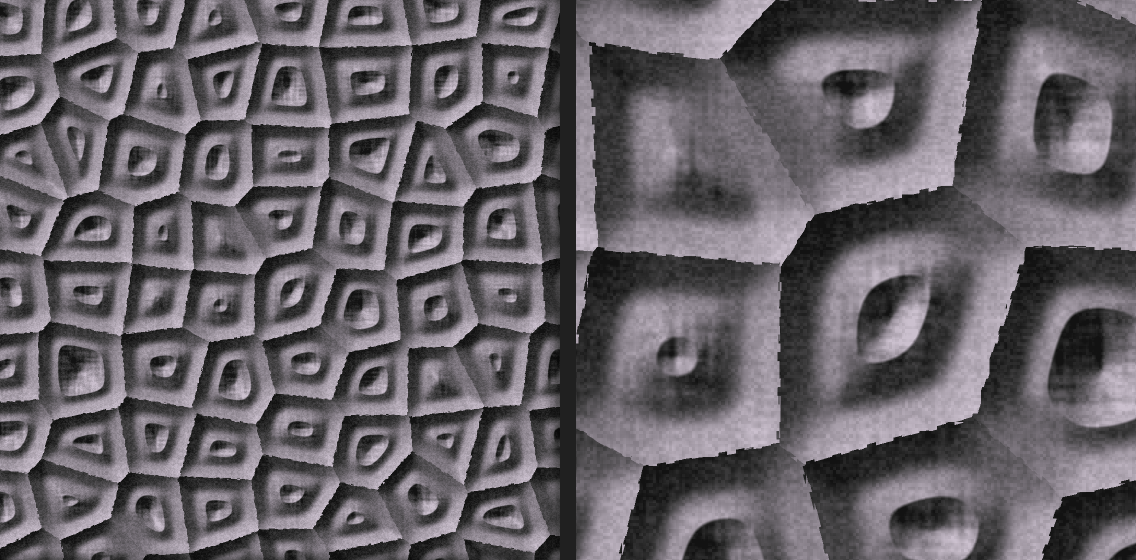
Left, the full canvas; right, a detail of the centre.
Write a WebGL 2 fragment shader that draws this texture.

```glsl
#version 300 es
precision highp float;

uniform vec2 u_resolution;
out vec4 fragColor;

float hash(vec2 p) {
  return fract(sin(dot(p, vec2(127.1, 311.7))) * 43758.5453);
}

vec2 hash2(vec2 p) {
  return vec2(hash(p), hash(p + 37.4));
}

float valueNoise(vec2 p) {
  vec2 i = floor(p);
  vec2 f = fract(p);
  f = f * f * (3.0 - 2.0 * f);
  float low = mix(hash(i), hash(i + vec2(1.0, 0.0)), f.x);
  float high = mix(hash(i + vec2(0.0, 1.0)), hash(i + 1.0), f.x);
  return mix(low, high, f.y);
}

vec2 cellSite(vec2 cell, float jitter) {
  return cell + 0.5 + jitter * (hash2(cell) - 0.5);
}

vec2 nearestCell(vec2 p, float jitter) {
  vec2 base = floor(p);
  vec2 best = base;
  float bestDist = 1e3;
  for (int y = -1; y <= 1; y++) {
    for (int x = -1; x <= 1; x++) {
      vec2 cell = base + vec2(x, y);
      float dist = distance(p, cellSite(cell, jitter));
      if (dist < bestDist) {
        bestDist = dist;
        best = cell;
      }
    }
  }
  return best;
}

// Rounded distance to the cell border (x) and its inward gradient (yz)
vec3 borderField(vec2 p, vec2 cell, float jitter, float sharpness) {
  vec2 site = cellSite(cell, jitter);
  vec2 gradient = vec2(0.0);
  float total = 0.0;
  for (int y = -1; y <= 1; y++) {
    for (int x = -1; x <= 1; x++) {
      if (x == 0 && y == 0) continue;
      vec2 other = cellSite(cell + vec2(x, y), jitter);
      vec2 outward = normalize(other - site);
      float dist = dot(0.5 * (site + other) - p, outward);
      float weight = exp(-sharpness * dist);
      gradient -= weight * outward;
      total += weight;
    }
  }
  return vec3(-log(total) / sharpness, gradient / total);
}

// Steepness going inward: wall down, mound up, then a crisp pit
float wallSlope(float d, float pitStart) {
  float wall = 1.12 - 1.8 * clamp(d, 0.0, 0.2);
  float slope = mix(wall, -0.75, smoothstep(0.12, 0.24, d));
  return mix(slope, 1.05, smoothstep(pitStart - 0.008, pitStart + 0.008, d));
}

float reliefShade(vec2 p) {
  const float jitter = 0.56;
  vec2 serration = 0.022 * (hash2(floor(p * 24.0)) - 0.5);
  vec2 cell = nearestCell(p + serration, jitter);
  vec3 field = borderField(p, cell, jitter, 17.0);

  float pitStart = mix(0.27, 0.37, hash(cell + 11.3));
  vec2 facing = field.yz / (length(field.yz) + 0.12) * 1.1;
  float slope = wallSlope(field.x, pitStart);
  float lit = slope * dot(facing, normalize(vec2(-0.9, 1.0)));

  // Woven roughness, strongest on the cell floors
  float weave = valueNoise(p * vec2(32.0, 5.0)) + valueNoise(p * vec2(5.0, 32.0)) - 1.0;
  float floorMask = smoothstep(0.22, 0.36, field.x);
  return 0.405 + 0.31 * lit + weave * mix(0.035, 0.17, floorMask);
}

void main() {
  const float cellsAcross = 8.0;
  vec2 uv = gl_FragCoord.xy / u_resolution;

  // Four samples smooth the ridges
  float shade = 0.0;
  for (int i = 0; i < 4; i++) {
    vec2 offset = (vec2(i % 2, i / 2) - 0.5) * 0.5;
    vec2 sampleUv = (gl_FragCoord.xy + offset) / u_resolution;
    shade += 0.25 * reliefShade(sampleUv * cellsAcross + vec2(0.28, -0.24));
  }

  // Fine grain and shaded right and lower margins
  float grain = hash(floor(uv * 512.0)) + valueNoise(uv * 300.0) - 1.0;
  shade += 0.075 * grain;
  float margin = smoothstep(1.01, 0.965, uv.x) * smoothstep(-0.015, 0.025, uv.y);
  shade = clamp(shade, 0.07, 0.78) * mix(0.4, 1.0, margin);

  vec3 tint = mix(vec3(1.0), vec3(1.02, 0.965, 1.035), smoothstep(0.1, 0.5, shade));
  fragColor = vec4(shade * tint, 1.0);
}
```
